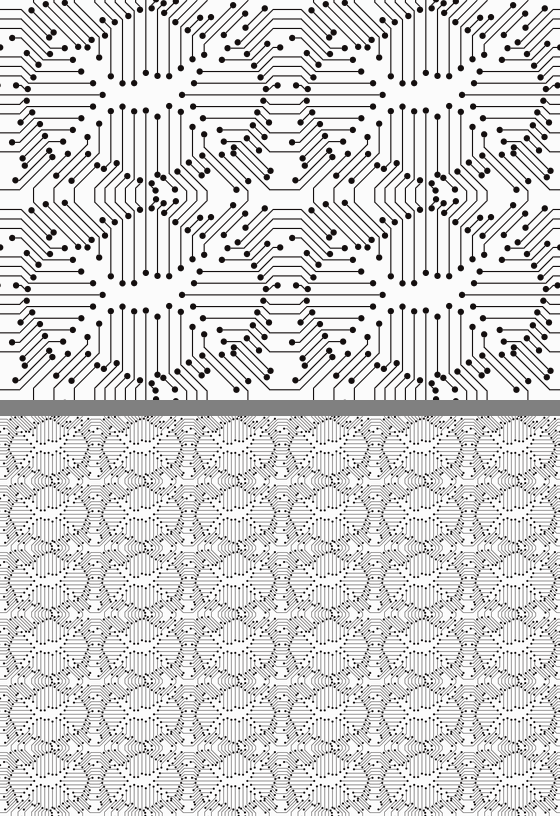
Top: one tile. Bottom: repeated 3 by 3.
Write a Shadertoy shader that draws this pattern.

```glsl
float hash(vec2 p) {
    return fract(sin(dot(p, vec2(127.1, 311.7))) * 43758.5453);
}

float segment(vec2 p, vec2 a, vec2 b) {
    vec2 ab = b - a;
    return length(p - a - ab * clamp(dot(p - a, ab) / max(dot(ab, ab), 1e-5), 0.0, 1.0));
}

// Position of a trace across its bundle: outer run, 45 degree bend, inner run
vec2 lane(float t, float tip, float bend, float shift) {
    return vec2(tip - clamp(t - bend, 0.0, shift), t);
}

// Nested traces around one centre, running along y and bulging out at y = 0
float bundle(vec2 p, int count, float pitch, float flatRun, float reach, float maxRun, float seed) {
    vec2 side = vec2(p.x < 0.0 ? -1.0 : 1.0, p.y < 0.0 ? -1.0 : 1.0);
    p = abs(p);
    float bend = flatRun - 5.0 * hash(side + seed);
    float d = 1e3;
    for (int i = 0; i <= count; i++) {
        float k = float(i);
        float id = k * side.x;
        float tip = pitch * k;
        float shift = (pitch - 8.0) * k;
        float r = hash(vec2(id, seed + 3.0 * side.y));

        // Even traces run on to the hub, odd ones stop on the slope
        float end = min(reach - 8.0 * k, maxRun) - 18.0 * r;
        if (i % 2 == 1) end = bend + shift * mix(0.6, 1.0, r) + 5.0;

        // Some traces are interrupted around the middle
        bool broken = hash(vec2(id + 0.5, seed)) > 0.5;
        float gap = 7.0 + 32.0 * hash(vec2(id + 40.0, seed + side.y));
        float start = broken ? max(min(gap, end - 16.0), 6.0) : 0.0;

        vec2 a = lane(start, tip, bend, shift);
        vec2 b = lane(clamp(bend, start, end), tip, bend, shift);
        vec2 c = lane(clamp(bend + shift, start, end), tip, bend, shift);
        vec2 e = lane(end, tip, bend, shift);
        float wire = min(segment(p, a, b), min(segment(p, b, c), segment(p, c, e)));
        float pad = length(p - e);
        if (broken) pad = min(pad, length(p - a));
        d = min(d, min(wire - 0.78, pad - 4.3));
    }
    return d;
}

vec2 wrapAround(vec2 p, vec2 centre, vec2 tile) {
    return mod(p - centre + 0.5 * tile, tile) - 0.5 * tile;
}

void mainImage(out vec4 fragColor, in vec2 fragCoord) {
    // Two by two tiles, each holding an upright and a level bundle
    vec2 tile = vec2(384.0, 274.0);
    vec2 p = fragCoord / iResolution.xy * 2.0 * tile;
    vec2 upright = wrapAround(p, vec2(200.0, 7.0), tile);
    vec2 level = wrapAround(p, vec2(392.0, 144.0), tile).yx;
    float d = min(bundle(upright, 11, 14.0, 10.0, 164.0, 122.0, 1.0),
                  bundle(level, 10, 13.0, 22.0, 152.0, 150.0, 9.0));

    // Dark ink on near-white ground
    float pixel = 2.0 * tile.y / iResolution.y;
    float ink = clamp(0.5 - d / pixel, 0.0, 1.0);
    fragColor = vec4(mix(vec3(0.985), vec3(0.08, 0.06, 0.06), ink), 1.0);
}
```
